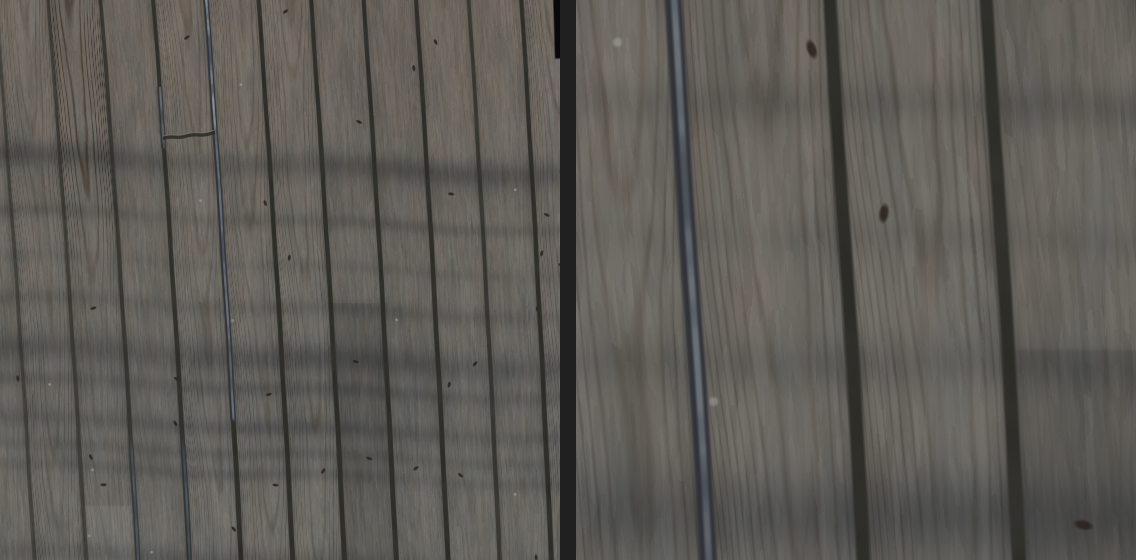
Left: the whole. Right: its middle third, enlarged.
Give the GLSL for this texture, as a three.js fragment shader.

```glsl
// Weathered grey deck: about eleven leaning planks split by dark seams, one caulked.
// Planks come from a sheared repeat; fibres and flecks are cellular noise, growth
// rings and mottling are layered sines, and soft shadow bands cross the whole deck.
varying vec2 vUv;

float hash(vec2 p) {
  p = fract(p * vec2(0.1031, 0.1137));
  p += dot(p, p.yx + 33.33);
  return fract((p.x + p.y) * p.x * 17.0);
}

// Offset to the nearest cell point in xy, its random number in z
vec3 cellular(vec2 p) {
  vec3 nearest = vec3(9.0);
  for (int j = -1; j <= 1; j++) {
    for (int i = -1; i <= 1; i++) {
      vec2 cell = floor(p) + vec2(float(i), float(j)) + 40.0;
      vec2 point = vec2(hash(cell), hash(cell + 71.7));
      vec2 offset = p - cell + 40.0 - point;
      if (dot(offset, offset) < dot(nearest.xy, nearest.xy))
        nearest = vec3(offset, hash(cell + 137.3));
    }
  }
  return nearest;
}

float layeredSines(vec2 p) {
  float sum = 0.0, weight = 0.5;
  for (int i = 0; i < 5; i++) {
    sum += weight * sin(p.x + 1.3 * sin(p.y)) * cos(p.y + 0.7 * sin(p.x * 0.8));
    p = mat2(1.5, 0.9, -0.9, 1.5) * p + 2.3;
    weight *= 0.62;
  }
  return sum;
}

// Soft line of half width w around zero
float line(float d, float w) {
  return 1.0 - smoothstep(w - 0.0013, w + 0.0013, abs(d));
}

vec4 bands(float at, vec4 centre, vec4 width) {
  vec4 d = (vec4(at) - centre) / width;
  return exp(-d * d);
}

void main() {
  float x = vUv.x, down = 1.0 - vUv.y;

  // Plank coordinates: leaning, slightly bowed, narrowing downwards
  float pitch = mix(0.0939, 0.0923, down);
  float lean = mix(-0.008, 0.0615, down) + 0.010 * down * (1.0 - down);
  float u = (x - lean) / pitch + 0.0035 * sin(down * 23.0 + x * 9.0);
  float plank = floor(u), across = fract(u), seam = floor(u + 0.5);
  float seamDist = (u - seam) * pitch;
  float tone = hash(vec2(plank + 5.0, 3.7));
  vec2 along = vec2(u * pitch, down + tone * 7.0);

  // Wood tone, mottling and long fibres
  vec3 color = mix(vec3(0.420, 0.398, 0.368), vec3(0.415, 0.408, 0.388), smoothstep(0.0, 0.9, down));
  color *= 0.97 + 0.08 * tone;
  color += 0.022 * layeredSines(along * vec2(42.0, 13.0) + plank * 3.1);
  color += vec3(0.018, 0.008, 0.0) * layeredSines(along * vec2(75.0, 17.0) + 9.0);
  float fibre = cellular(along * vec2(230.0, 14.0)).z - 0.5;
  float fine = cellular(along * vec2(420.0, 50.0) + 17.0).z - 0.5;
  color += 0.035 * fibre + 0.030 * fine;

  // Arched growth rings, strongest on the second plank
  float bow = across - 0.35 - 0.3 * tone + 0.05 * sin(down * 9.0 + plank);
  float phase = 75.0 * bow * bow + 13.0 * down + 2.0 * layeredSines(along * vec2(16.0, 5.0));
  float rings = pow(0.5 + 0.5 * sin(phase * 2.2), 5.0);
  float ringy = 0.018 + 0.035 * step(0.65, tone);
  if (plank == 1.0) ringy = mix(0.13, 0.03, smoothstep(0.25, 0.6, down));
  color -= ringy * rings * vec3(0.9, 1.0, 1.05);

  // Butt joints between plank lengths
  if (plank == 1.0) color += 0.035 * smoothstep(0.902, 0.905, down);
  if (plank == 6.0) color *= 1.0 - 0.09 * smoothstep(0.540, 0.543, down);

  // Tilted shadow bands with a cool tint
  float slope = down - 0.04 * x + 0.004 * sin(x * 13.0);
  float shade = dot(bands(slope, vec4(0.275, 0.375, 0.455, 0.530), vec4(0.023, 0.013, 0.012, 0.015)),
                    vec4(0.19, 0.12, 0.06, 0.11));
  shade += dot(bands(slope, vec4(0.620, 0.675, 0.745, 0.792), vec4(0.025, 0.014, 0.015, 0.012)),
               vec4(0.19, 0.13, 0.13, 0.10));
  shade += dot(bands(slope, vec4(0.828, 0.985, 0.700, 0.300), vec4(0.013, 0.022, 0.130, 0.050)),
               vec4(0.11, 0.15, 0.06, 0.03));
  color *= 1.0 - shade * (0.9 + 0.2 * sin(x * 8.0 + down * 5.0)) * vec3(1.08, 1.0, 0.87);

  // Dark flecks, and smaller pale specks
  vec3 fleck = cellular(vUv * 12.0 + 4.0);
  float turn = fleck.z * 90.0;
  vec2 q = mat2(cos(turn), sin(turn), -sin(turn), cos(turn)) * fleck.xy / 12.0;
  float spot = 1.0 - smoothstep(0.0022, 0.0055, length(q * vec2(0.75, 1.5)));
  color = mix(color, vec3(0.16, 0.13, 0.11), 0.85 * spot * step(fleck.z, 0.2));
  vec3 speck = cellular(vUv * 17.0 + 23.0);
  spot = 1.0 - smoothstep(0.001, 0.004, length(speck.xy) / 17.0);
  color = mix(color, vec3(0.60, 0.60, 0.58), 0.7 * spot * step(speck.z, 0.06));

  // Open seams, fainter at the left, with a soft grimy edge
  float wear = 0.5 + 0.5 * layeredSines(vec2(seam * 5.0, down * 35.0));
  float depth = mix(0.5, 0.97, smoothstep(-0.5, 4.0, seam)) - 0.2 * float(seam == 9.0);
  float halfWidth = mix(0.0024, 0.0042, depth) - 0.0008 * (1.0 - down) + 0.0006 * wear;
  color *= 1.0 - 0.20 * exp(-abs(seamDist) * 190.0);
  float gap = line(seamDist, halfWidth);
  color = mix(color, vec3(0.160, 0.158, 0.140) + 0.04 * wear, gap * depth);

  // Pale caulk: most of the fifth seam, the foot of the two before it
  float caulk = float(seam == 4.0) * (1.0 - smoothstep(0.745, 0.755, down));
  caulk += 0.6 * float(seam == 3.0 || seam == 2.0) * smoothstep(0.78, 0.82, down);
  caulk += 0.6 * float(seam == 3.0) * line(down - 0.21, 0.055);
  float chalk = smoothstep(0.2, 0.8, wear) * mix(1.0, 0.45, smoothstep(0.15, 0.4, down));
  vec3 filler = mix(vec3(0.30, 0.32, 0.35), vec3(0.54, 0.58, 0.60), chalk);
  color = mix(color, vec3(0.19, 0.20, 0.23), 0.8 * caulk * line(seamDist, 0.0052));
  color = mix(color, filler, caulk * line(seamDist - 0.0006, 0.0020));

  // Cross cut closing the short plank
  float cut = down - 0.247 + 0.009 * across + 0.001 * sin(across * 14.0);
  float onShort = float(plank == 3.0);
  color = mix(color, vec3(0.17, 0.16, 0.14), 0.85 * onShort * line(cut, 0.0030));
  color = mix(color, vec3(0.45, 0.44, 0.42), 0.6 * onShort * line(cut + 0.0045, 0.0010));

  // Dark object at the upper right edge
  float corner = smoothstep(0.989, 0.993, x + 0.03 * (0.1 - down)) * (1.0 - smoothstep(0.102, 0.107, down));
  color = mix(color, vec3(0.03), corner);

  gl_FragColor = vec4(color, 1.0);
}
```
